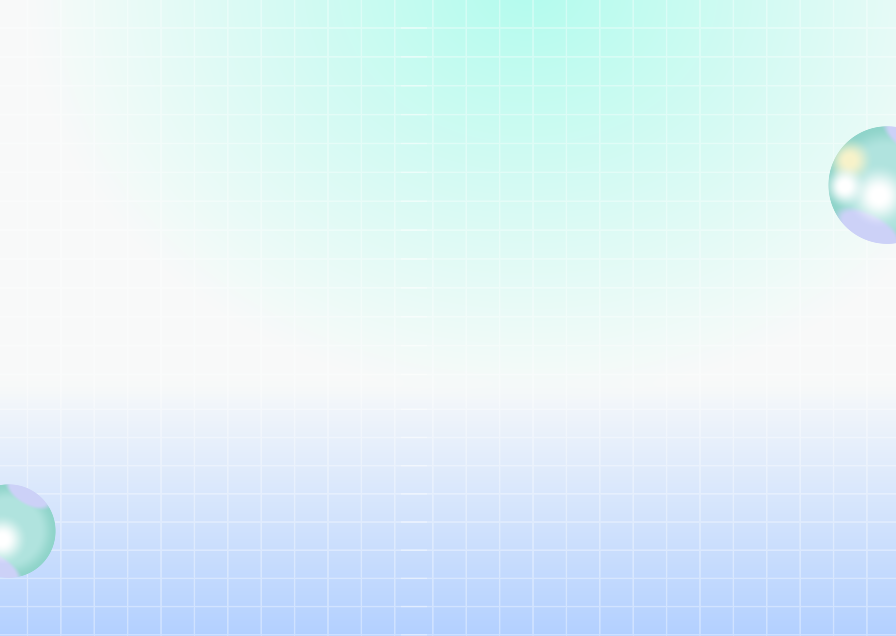
This background is drawn by a Shadertoy shader. Its source:

```glsl
// Pale mint and blue gradient with a fine white grid and two glassy bubbles.

// Thin lines repeated every `pitch`, starting at `offset`.
float gridLine(float x, float offset, float pitch, float px) {
    float d = abs(fract((x - offset) / pitch + 0.5) - 0.5) * pitch;
    return 1.0 - smoothstep(0.0004, 0.0004 + px, d);
}

// Soft round spot: 1 at its centre, 0 at its radius.
float spot(vec2 q, vec2 centre, float radius) {
    return 1.0 - smoothstep(0.15, 1.0, length(q - centre) / radius);
}

// Soft-edged ellipse whose long axis falls to the right.
float lobe(vec2 q, vec2 centre, vec2 size) {
    vec2 d = mat2(0.86, 0.51, -0.51, 0.86) * (q - centre);
    d = vec2(dot(q - centre, vec2(0.86, -0.51)), dot(q - centre, vec2(0.51, 0.86)));
    return 1.0 - smoothstep(0.75, 1.1, length(d / size));
}

vec3 addBubble(vec3 color, vec2 p, vec2 centre, float radius, float px) {
    vec2 q = (p - centre) / radius;
    float r = length(q);

    // Teal body with a deeper rim
    vec3 glass = mix(vec3(0.69, 0.89, 0.87), vec3(0.56, 0.83, 0.79), smoothstep(0.65, 1.0, r));

    // Lavender reflections
    vec3 lavender = vec3(0.80, 0.82, 0.97);
    glass = mix(glass, lavender, lobe(q, vec2(0.42, 0.82), vec2(0.55, 0.26)));
    glass = mix(glass, lavender, lobe(q, vec2(-0.30, -0.80), vec2(0.65, 0.30)));

    // Warm and white highlights
    glass = mix(glass, vec3(0.97, 0.95, 0.79), spot(q, vec2(-0.64, 0.42), 0.42));
    glass = mix(glass, vec3(1.0), spot(q, vec2(-0.72, -0.02), 0.38));
    glass = mix(glass, vec3(1.0), spot(q, vec2(-0.14, -0.18), 0.56));

    return mix(color, glass, 1.0 - smoothstep(-0.5 * px, 0.5 * px, (r - 1.0) * radius));
}

void mainImage(out vec4 fragColor, in vec2 fragCoord) {
    // Canvas height is 1; x is measured from the middle, then shifted
    float px = 1.0 / iResolution.y;
    vec2 p = fragCoord * px;
    p.x += 0.7033 - 0.5 * iResolution.x * px;

    // Mint glow from the top edge
    vec3 color = vec3(0.972, 0.978, 0.977);
    float glow = 1.0 - length((p - vec2(0.83, 1.02)) / vec2(0.79, 0.65));
    color = mix(color, vec3(0.70, 0.985, 0.93), max(glow, 0.0));

    // Blue rise from the bottom edge
    float blue = clamp(1.0 - p.y / 0.405, 0.0, 1.0);
    color = mix(color, vec3(0.70, 0.815, 1.0), blue * smoothstep(-0.08, 0.12, blue));

    // Two overlapping grid panels
    float rows = p.y > 0.38 ? gridLine(p.y, 0.956, 0.0454, px)
                            : gridLine(p.y, 0.002, 0.0443, px);
    float left = max(rows, gridLine(p.x, 0.0421, 0.0525, px)) * step(p.x, 0.671);
    float right = max(rows, gridLine(p.x, 0.6795, 0.0525, px)) * step(0.630, p.x);
    color = mix(color, vec3(1.0), 0.35 * left);
    color = mix(color, vec3(1.0), 0.35 * right);

    // Bubbles cut by the side edges
    color = addBubble(color, p, vec2(1.394, 0.709), 0.0925, px);
    color = addBubble(color, p, vec2(0.0128, 0.165), 0.0735, px);

    fragColor = vec4(color, 1.0);
}
```
